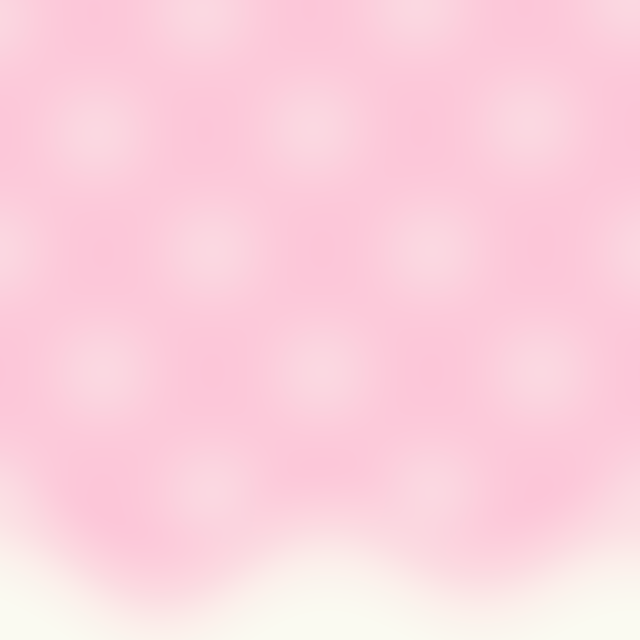
This background is drawn by a WebGL 1 fragment shader. Its source:

```glsl
precision highp float;
// Soft staggered pale dots on pink, melting into a wavy ivory haze at the bottom.
uniform vec2 u_resolution;

const float TAU = 6.2831853;
const vec3 PINK = vec3(0.988, 0.772, 0.846);
const vec3 DOT = vec3(0.985, 0.846, 0.882);
const vec3 BLUSH = vec3(0.985, 0.918, 0.910);
const vec3 IVORY = vec3(0.980, 0.982, 0.945);

float glow(vec2 offset, float spread) {
    return exp(-dot(offset, offset) / (2.0 * spread * spread));
}

// Centre of one dot: odd rows shift by half a step, upper rows drift slightly.
vec2 dotCentre(float col, float row, vec2 origin, vec2 pitch) {
    vec2 c = origin + pitch * vec2(col + 0.5 * mod(row, 2.0), row);
    float upper = smoothstep(0.6, 0.9, c.y);
    c.x -= upper * (0.010 + 0.018 * c.x);
    c.y += upper * 0.03 * (c.x - 0.4);
    return c;
}

// Summed glow of the whole staggered grid.
float dotField(vec2 p, vec2 origin, vec2 pitch, float spread) {
    float sum = 0.0;
    for (int row = 0; row < 6; row++) {
        for (int col = -1; col < 4; col++) {
            vec2 centre = dotCentre(float(col), float(row), origin, pitch);
            sum += glow(p - centre, spread);
        }
    }
    return min(sum, 1.0);
}

// Height of the haze boundary.
float hazeHeight(float x, float level, float swell) {
    float wave = swell * cos(2.0 * TAU * x) - 0.33 * swell * sin(TAU * x);
    return level + wave + 0.02 * exp(-x * 18.0);
}

void main() {
    vec2 p = gl_FragCoord.xy / u_resolution;

    // Dotted ground
    float dots = dotField(p, vec2(-0.010, 0.230), vec2(0.342, 0.189), 0.063);
    vec3 color = mix(PINK, DOT, dots);

    // Haze: blush fringe, then ivory cores
    float depth = hazeHeight(p.x, 0.138, 0.045) - p.y;
    color = mix(color, BLUSH, smoothstep(-0.10, 0.09, depth));
    color = mix(color, IVORY, smoothstep(0.0, 0.16, depth));

    gl_FragColor = vec4(color, 1.0);
}
```
